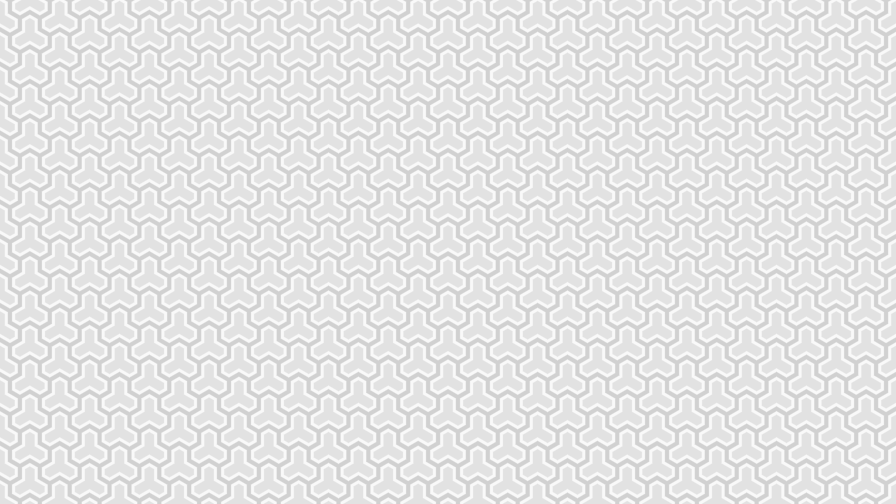
Give the GLSL for this pattern, as a Shadertoy shader.

```glsl
// Interlocking three-armed tiles in pale grey, each with a white inner outline.

const float SQRT3 = 1.7320508;

// Signed distance to a tile made of three unit-wide hexagons meeting at the origin.
float tripod(vec2 p) {
    // Turn the nearest arm upright, then mirror it.
    vec2 arm = p;
    for (int i = 0; i < 2; i++) {
        p = 0.5 * vec2(-p.x - SQRT3 * p.y, SQRT3 * p.x - p.y);
        if (p.y > arm.y) arm = p;
    }
    arm.x = abs(arm.x);
    float side = arm.x - 0.5;
    float tip = 0.5 * arm.x + 0.5 * SQRT3 * arm.y - 1.0;
    return max(side, tip);
}

// Distance to the tile that covers p; columns are staggered by half a row.
float tiling(vec2 p) {
    float nearestColumn = round(p.x / 1.5);
    float d = 10.0;
    for (int i = -1; i <= 1; i++) {
        float column = nearestColumn + float(i);
        float stagger = 0.5 * mod(column, 2.0);
        float nearestRow = round(p.y / SQRT3 - stagger);
        for (int j = -1; j <= 1; j++) {
            float row = nearestRow + float(j) + stagger;
            d = min(d, tripod(p - vec2(1.5 * column, SQRT3 * row)));
        }
    }
    return d;
}

void mainImage(out vec4 fragColor, in vec2 fragCoord) {
    // Thirty columns, 1.5 arm widths apart, span the canvas.
    float unitsPerPixel = 45.0 / iResolution.x;
    vec2 p = (fragCoord - 0.5 * iResolution.xy) * unitsPerPixel - vec2(0.0, 0.5);

    float depth = -tiling(p);
    float soft = max(0.7 * unitsPerPixel, 0.04);

    // Grey gap, white outline, light grey core.
    float shade = mix(0.82, 0.975, smoothstep(-soft, soft, depth - 0.105));
    shade = mix(shade, 0.885, smoothstep(-soft, soft, depth - 0.26));
    fragColor = vec4(vec3(shade), 1.0);
}
```
